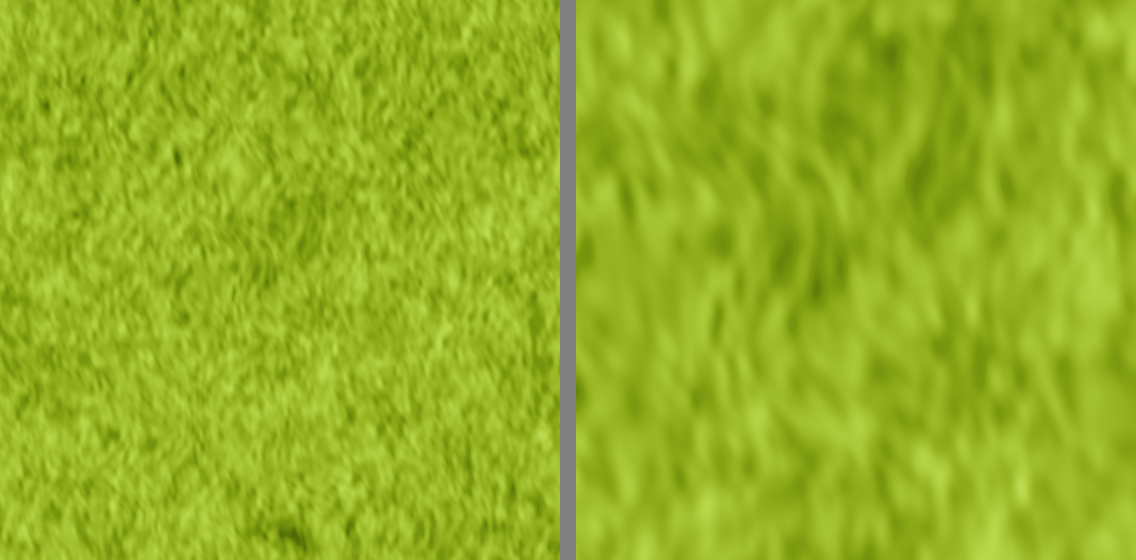
Left: the whole. Right: its middle third, enlarged.
Give the GLSL for this texture, as a Shadertoy shader.

```glsl
// Soft lawn seen from above: short, mostly upright blades in yellow-green.
// Layers of stretched, leaning value noise set one tone, which a colour ramp
// turns into grass; scattered soft spots and a thin patch darken it.

const vec3 SHADE  = vec3(0.30, 0.41, 0.02);
const vec3 DEEP   = vec3(0.47, 0.59, 0.05);
const vec3 MOSS   = vec3(0.55, 0.66, 0.09);
const vec3 GRASS  = vec3(0.60, 0.71, 0.14);
const vec3 LIGHT  = vec3(0.65, 0.77, 0.20);
const vec3 BRIGHT = vec3(0.73, 0.85, 0.30);

float hash(vec2 p) {
    return fract(sin(dot(p, vec2(127.1, 311.7))) * 43758.5453);
}

// Smooth value noise, scaled to mean 0 and deviation near 1
float noise(vec2 p) {
    vec2 cell = floor(p);
    vec2 f = fract(p);
    f = f * f * (3.0 - 2.0 * f);
    float low  = mix(hash(cell), hash(cell + vec2(1.0, 0.0)), f.x);
    float high = mix(hash(cell + vec2(0.0, 1.0)), hash(cell + vec2(1.0, 1.0)), f.x);
    return (mix(low, high, f.y) - 0.5) / 0.2145;
}

// Noise stretched into blades; lean shears them sideways
float blades(vec2 p, vec2 density, float lean, float seed) {
    p.x += lean * p.y;
    p.y -= 0.4 * lean * p.x;
    return noise(p * density + seed);
}

// Soft ellipse, 1 at the centre and fading outwards
float softSpot(vec2 p, vec2 radius) {
    vec2 q = p / radius;
    return exp(-dot(q, q));
}

// Sparse dark gaps between blades, at most one in each grid cell
float gaps(vec2 p, float density, float chance, float seed) {
    vec2 home = floor(p * density);
    float dark = 0.0;
    for (int y = -1; y <= 1; y++) {
        for (int x = -1; x <= 1; x++) {
            vec2 cell = home + vec2(x, y);
            vec2 jitter = vec2(hash(cell + seed), hash(cell + seed + 17.3));
            vec2 centre = (cell + 0.1 + 0.8 * jitter) / density;
            float size = mix(0.6, 1.2, hash(cell + seed + 41.9));
            float present = step(hash(cell + seed + 73.1), chance);
            dark += present * size * softSpot(p - centre, size * vec2(0.009, 0.019));
        }
    }
    return dark;
}

vec3 grassRamp(float tone) {
    vec3 colour = mix(SHADE, DEEP, smoothstep(-4.2, -1.9, tone));
    colour = mix(colour, MOSS, clamp(tone + 1.9, 0.0, 1.0));
    colour = mix(colour, GRASS, clamp((tone + 0.9) / 0.94, 0.0, 1.0));
    colour = mix(colour, LIGHT, clamp((tone - 0.04) / 1.04, 0.0, 1.0));
    return mix(colour, BRIGHT, clamp((tone - 1.08) / 1.7, 0.0, 1.0));
}

void mainImage(out vec4 fragColor, in vec2 fragCoord) {
    vec2 uv = fragCoord / iResolution.y;

    // Gentle bending keeps the blades from lining up
    vec2 bend = vec2(noise(uv * 13.0 + 5.0), noise(uv * 11.0 + 31.0));
    vec2 p = uv + 0.004 * bend;

    // Blades of several sizes and leans
    float tone = 0.58 * blades(p, vec2(108.0, 46.0), 0.12, 3.0);
    tone += 0.50 * blades(p, vec2(82.0, 35.0), -0.24, 47.0);
    tone += 0.40 * blades(p, vec2(126.0, 62.0), 0.30, 91.0);

    // Broad patches of denser and thinner growth
    tone += 0.30 * noise(uv * vec2(24.0, 18.0) + 11.0);
    tone += 0.24 * noise(uv * 6.0 + 63.0);

    // Dark gaps and one worn, slanting patch
    tone -= 2.6 * gaps(p, 5.0, 0.22, 7.0);
    tone -= 1.3 * gaps(p, 9.0, 0.25, 29.0);
    vec2 worn = uv - vec2(0.49, 0.045);
    worn.y += 0.2 * worn.x;
    float mottling = 1.0 + 0.4 * noise(uv * vec2(60.0, 45.0));
    tone -= 1.7 * mottling * softSpot(worn, vec2(0.075, 0.022));

    fragColor = vec4(grassRamp(tone), 1.0);
}
```
